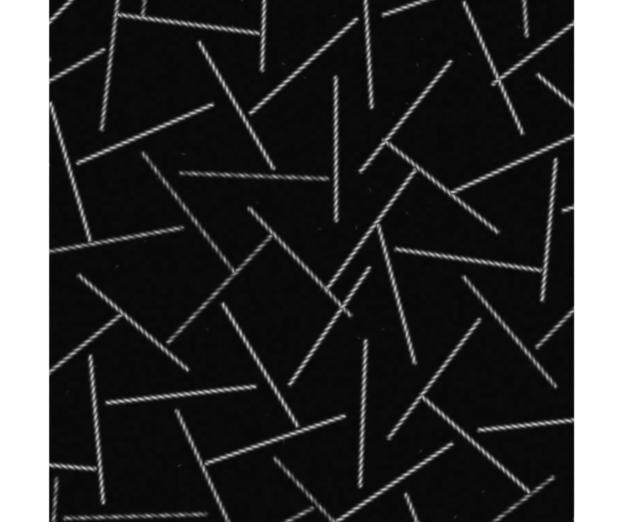
Reproduce this pattern procedurally as a Shadertoy shader.

```glsl
// Pale beaded rods strewn over a near-black square plate with white side margins.
// A tilted jittered grid holds one rod per cell; neighbouring cells alternate
// between two crossed directions, so the long rods seldom overlap.

const float TAU = 6.2831853;
const vec3 PLATE_COLOR = vec3(0.036);
const vec3 ROD_COLOR = vec3(1.0);
const vec3 MARGIN_COLOR = vec3(1.0);
const vec2 PLATE_SPAN = vec2(0.0768, 0.897); // left and right edge, share of width
const float CELL_SIZE = 0.16;                // lengths are shares of the height
const float GRID_TILT = 0.42;
const float ROD_HALF_LENGTH = 0.141;
const float ROD_SOFT_RADIUS = 0.0042;
const float BEAD_PERIOD = 0.0128;

float hash(vec2 p) {
    return fract(sin(dot(p, vec2(127.1, 311.7))) * 43758.5453);
}

vec2 hash2(vec2 p) {
    return vec2(hash(p), hash(p + vec2(37.2, 17.9)));
}

float valueNoise(vec2 p) {
    vec2 i = floor(p), f = fract(p);
    f = f * f * (3.0 - 2.0 * f);
    return mix(mix(hash(i), hash(i + vec2(1, 0)), f.x),
               mix(hash(i + vec2(0, 1)), hash(i + vec2(1, 1)), f.x), f.y);
}

mat2 rotation(float angle) {
    float c = cos(angle), s = sin(angle);
    return mat2(c, s, -s, c);
}

// One rod along x: soft cross-section, slanted beads and a slower beat.
float rod(vec2 p, float halfLength, float seed) {
    float slant = p.x + 0.7 * p.y;
    float phase = TAU * (slant / BEAD_PERIOD + seed);
    float across = p.y + 0.0006 * sin(phase);
    float d = length(vec2(max(abs(p.x) - halfLength, 0.0), across));
    float profile = exp(-pow(d / ROD_SOFT_RADIUS, 2.0));
    float bead = 0.80 + 0.20 * cos(phase);
    float dimness = smoothstep(0.45, 0.95, seed);
    float beat = 1.0 - 0.22 * dimness * (1.0 + sin(TAU * (p.x / 0.031 + seed * 5.0)));
    return profile * bead * beat * mix(0.74, 0.62, dimness);
}

// Brightest rod among the cells around p.
float rodField(vec2 p) {
    vec2 home = floor(p / CELL_SIZE);
    float light = 0.0;
    for (int y = -1; y <= 1; y++) {
        for (int x = -1; x <= 1; x++) {
            vec2 cell = home + vec2(x, y);
            vec2 jitter = (hash2(cell + 3.7) - 0.5) * 0.24;
            vec2 center = (cell + 0.5 + jitter) * CELL_SIZE;
            float quarterTurn = mod(cell.x + cell.y, 2.0) * TAU * 0.25;
            float angle = quarterTurn + (hash(cell + 9.1) - 0.5) * 1.15;
            float halfLength = ROD_HALF_LENGTH * mix(0.95, 1.03, hash(cell + 21.3));
            vec2 local = (p - center) * rotation(angle);
            light = max(light, rod(local, halfLength, hash(cell + 5.3)));
        }
    }
    return light;
}

// Rare faint smudges left between the rods.
float specks(vec2 p, float cellSize) {
    vec2 cell = floor(p / cellSize);
    vec2 offset = fract(p / cellSize) - mix(vec2(0.3), vec2(0.7), hash2(cell + 51.0));
    offset = offset * rotation(TAU * hash(cell + 63.0)) * vec2(1.0, 1.8);
    float present = step(0.965, hash(cell + 77.0));
    return present * exp(-dot(offset, offset) * 40.0) * hash(cell + 81.0);
}

void mainImage(out vec4 fragColor, in vec2 fragCoord) {
    vec2 p = fragCoord / iResolution.y;
    float across = fragCoord.x / iResolution.x;

    // Plate with faint mottling and smudges
    float mottling = valueNoise(p * 95.0) - 0.5;
    vec3 color = PLATE_COLOR + 0.018 * mottling + 0.14 * specks(p, 0.024);

    // Rods
    color = mix(color, ROD_COLOR, rodField(p * rotation(GRID_TILT)));

    // White margins on both sides
    float pixel = 1.0 / iResolution.x;
    float inside = smoothstep(-pixel, pixel, across - PLATE_SPAN.x)
                 * smoothstep(-pixel, pixel, PLATE_SPAN.y - across);
    fragColor = vec4(mix(MARGIN_COLOR, color, inside), 1.0);
}
```
